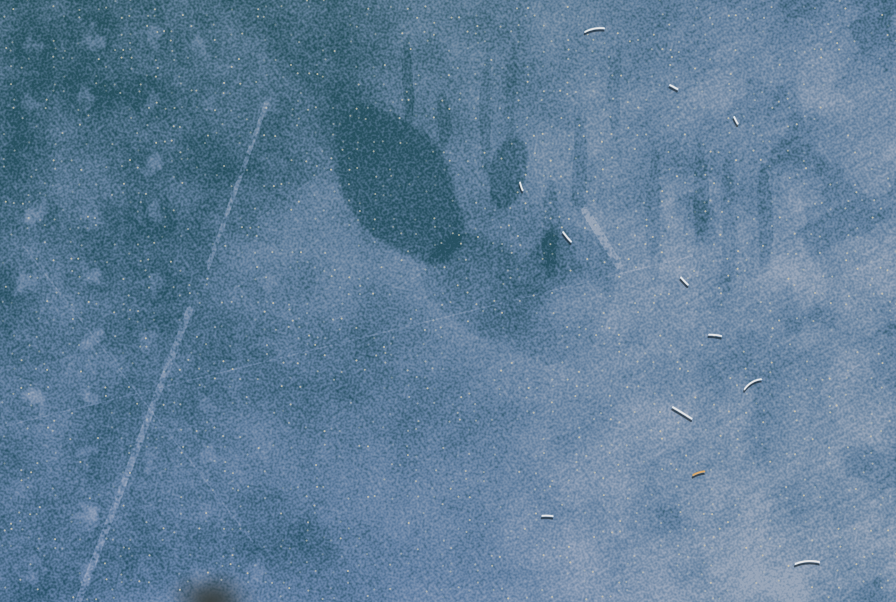
A WebGL 2 fragment shader for this texture:

```glsl
#version 300 es
precision highp float;

#define DARK vec3(0.19, 0.35, 0.43)
#define MID vec3(0.38, 0.50, 0.62)
#define PALE vec3(0.54, 0.61, 0.695)
#define DUST vec3(0.78, 0.79, 0.77)
#define GRAIN 0.5
#define CLOUD 0.6
#define DIMPLE_STEP 0.098
#define SPECK_CELL 0.014
#define FIBRES 12
#define DRIPS 11
#define HAIRLINES 9

uniform vec2 u_resolution;
out vec4 fragColor;

vec2 hash2(vec2 cell) {
  uvec2 q = uvec2(ivec2(cell) + 4096) * 1664525u + 1013904223u;
  for (int i = 0; i < 2; i++) {
    q.x += q.y * 1664525u;
    q.y += q.x * 1664525u;
    q ^= q >> 16u;
  }
  return vec2(q >> 8u) / exp2(24.0);
}

float corner(vec2 cell, vec2 offset) {
  float a = 6.2832 * hash2(cell).x;
  return dot(vec2(cos(a), sin(a)), offset);
}

float noise(vec2 p) {
  vec2 i = floor(p), f = p - i, e = vec2(1, 0);
  vec2 w = f * f * f * (f * (f * 6.0 - 15.0) + 10.0);
  return mix(mix(corner(i, f), corner(i + e, f - e), w.x),
             mix(corner(i + e.yx, f - e.yx), corner(i + 1.0, f - 1.0), w.x), w.y);
}

float fbm(vec2 p) {
  float sum = 0.0, amp = 0.6;
  for (int i = 0; i < 4; i++, amp *= 0.5) {
    sum += amp * noise(p);
    p = mat2(1.6, 1.2, -1.2, 1.6) * p + 7.3;
  }
  return sum;
}

// Coordinates along and across an axis at the given angle
vec2 alongAxis(vec2 p, float angle) {
  vec2 d = vec2(cos(angle), sin(angle));
  return vec2(dot(p, d), dot(p, vec2(-d.y, d.x)));
}

float stroke(vec2 p, vec2 a, vec2 b, float width) {
  vec2 ab = b - a;
  float h = clamp(dot(p - a, ab) / dot(ab, ab), 0.0, 1.0), aa = 0.8 / u_resolution.y;
  return 1.0 - smoothstep(width - aa, width + aa, length(p - a - ab * h));
}

float stain(vec2 p, vec2 centre, vec2 radius, float angle, float warp) {
  return 1.0 - smoothstep(-0.08, 0.08, length(alongAxis(p - centre, angle) / radius) - 1.0 + warp);
}

float fibre(vec2 q, float reach, float bend) {
  q.y += bend * (q.x * q.x - reach * reach);
  return stroke(q, vec2(-reach, 0), vec2(reach, 0), 0.0017);
}

void main() {
  vec2 p = gl_FragCoord.xy / u_resolution.y;
  float left = 1.0 - smoothstep(0.2, 0.75, p.x), right = smoothstep(0.6, 1.35, p.x);
  float cloud = fbm(p * 4.5), rough = noise(p * 75.0);

  // Broad light and worn, patchy film
  float tone = mix(0.2, 0.69, smoothstep(0.0, 1.2, p.x)) + 0.26 * (0.5 - p.y);
  tone += CLOUD * cloud + 0.24 * fbm(p * 17.0);
  tone += 0.17 * right * smoothstep(0.0, 0.12, fbm(p * 7.0 + 31.0));
  tone -= 0.2 * right * smoothstep(0.12, 0.2, fbm(p * 7.0 + 57.0));

  // Rows of pale dimples
  vec2 slot = p / DIMPLE_STEP, id = floor(slot);
  float r = length(fract(slot) - 0.5 + 0.2 * (hash2(id) - 0.5)) + 0.3 * noise(p * 48.0);
  float spot = (1.0 - smoothstep(0.0, 0.26, r)) * hash2(id + 90.0).x;
  tone += left * (0.5 * spot + 0.1 * smoothstep(0.35, 0.6, r));

  // Vertical drips
  for (int i = 0; i < DRIPS; i++) {
    vec2 h = hash2(vec2(i, 11)), g = hash2(vec2(i, 12));
    vec2 reach = vec2(0.006 + 0.009 * g.x, 0.05 + 0.08 * h.y);
    vec2 top = vec2(0.66 + 0.06 * float(i) + 0.03 * h.x + 0.01 * noise(p * 9.0), 1.0 - 0.4 * g.x * g.x);
    tone -= (0.1 + 0.14 * g.y) * stain(p, top - vec2(0, reach.y), reach, 0.0, 0.25 * rough);
  }

  // Damp stains
  float warp = 0.25 * noise(p * 14.0) + 0.07 * rough;
  float wet = stain(p, vec2(0.66, 0.695), vec2(0.145, 0.086), -1.0, warp * 0.6);
  wet = max(wet, stain(p, vec2(0.608, 0.812), vec2(0.024, 0.018), 0.0, warp));
  tone = mix(tone, 0.02 + 0.2 * cloud, 0.88 * wet);
  float faint = stain(p, vec2(0.80, 0.525), vec2(0.1, 0.075), -0.5, warp);
  faint = max(faint, stain(p, vec2(0.93, 0.51), vec2(0.13, 0.085), 1.2, warp));
  faint += 1.5 * stain(p, vec2(0.845, 0.712), vec2(0.058, 0.031), 1.3, warp);
  tone -= 0.2 * (faint + stain(p, vec2(1.32, 0.46), vec2(0.015), 0.0, warp));

  // Brushed marks, hairlines and scrapes
  tone += 0.2 * noise(alongAxis(p, 0.48) * vec2(7, 150)) * right;
  float wear = smoothstep(-0.7, 0.3, rough + noise(p * 190.0));
  float scratch = stroke(p, vec2(0, 0.29), vec2(1.15, 0.575), 0.0012);
  scratch += stroke(p, vec2(0.04, 0.59), vec2(0.42, 0.1), 0.0013);
  for (int i = 0; i < HAIRLINES; i++) {
    vec2 a = hash2(vec2(i, 21)) * vec2(1.45, 0.8), h = hash2(vec2(i, 22));
    vec2 b = a + (0.08 + 0.2 * h.y) * vec2(1, 0.3 + 0.5 * h.x);
    scratch += 0.5 * stroke(p, a, b, 0.0009);
  }
  float scrape = stroke(p, vec2(0.443, 0.83), vec2(0.345, 0.555), 0.0035);
  scrape += stroke(p, vec2(0.315, 0.485), vec2(0.13, 0), 0.0055);
  scrape += stroke(p, vec2(0.972, 0.65), vec2(1.028, 0.56), 0.0065);
  tone += wear * (0.32 * scratch + 0.5 * scrape);

  // Fine grain, then tone to colour
  tone += GRAIN * (noise(alongAxis(p, 0.6) * 240.0) + 0.5 * noise(alongAxis(p, 1.1) * 130.0));
  tone = clamp(tone, -0.1, 1.2);
  vec3 col = tone < 0.5 ? mix(DARK, MID, tone * 2.0) : mix(MID, PALE, tone * 2.0 - 1.0);
  col.b += 0.04 * (0.5 - p.y) * (1.0 - right);
  float rust = length((p - vec2(0.35, 0)) / vec2(0.07, 0.045)) + cloud;
  col = mix(vec3(0.22, 0.25, 0.25), col, smoothstep(0.0, 1.3, rust));

  // Scattered dust
  vec2 cell = floor(p / SPECK_CELL), pick = hash2(cell + 300.0);
  float d = length(fract(p / SPECK_CELL) - 0.25 - 0.5 * hash2(cell + 700.0));
  float speck = (1.0 - smoothstep(0.04, 0.2, d)) * step(pick.x, 0.24);
  col = mix(col, DUST + vec3(0.06, 0, -0.08) * pick.y, speck * (0.25 + 0.6 * pick.y));

  // Curled fibres with shadows
  for (int i = 0; i < FIBRES; i++) {
    vec2 h = hash2(vec2(i, 31)), g = hash2(vec2(i, 32));
    vec2 q = p - vec2(0.85 + 0.6 * h.x, (float(i) + 0.2 + 0.6 * h.y) / float(FIBRES));
    float angle = 2.6 * g.x - 1.9, size = 0.006 + 0.018 * g.y * g.y, bend = 30.0 * (g.x - 0.5);
    float shade = fibre(alongAxis(q + vec2(0.001, 0.004), angle), size, bend);
    col = mix(col, vec3(0.1, 0.16, 0.21), 0.75 * shade);
    vec3 tint = i == 2 ? vec3(0.85, 0.66, 0.43) : vec3(0.9);
    col = mix(col, tint, fibre(alongAxis(q, angle), size, bend));
  }
  fragColor = vec4(clamp(col, 0.0, 1.0), 1.0);
}
```
